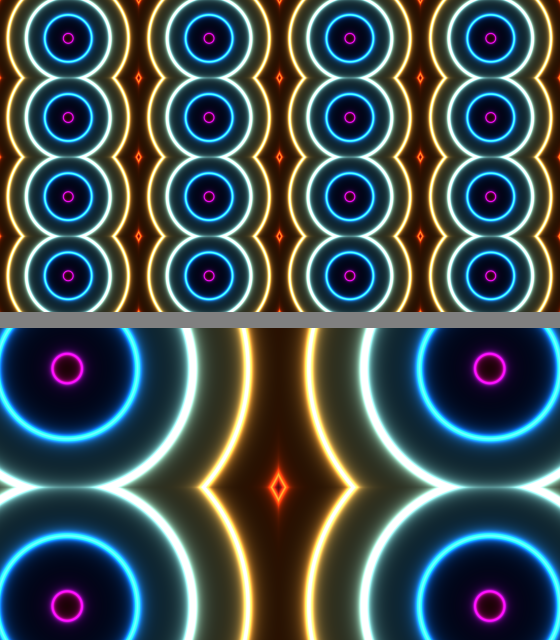
Top: the whole. Bottom: its middle third, enlarged.
Reproduce this pattern procedurally as a Shadertoy shader.

```glsl
// Neon rings: a grid of cells, each holding concentric glowing circles.
// A sine of the radius places the rings, its inverse makes the glow, and a
// cosine palette runs from pink through blue, white and gold to red.

const float PI = 3.14159265;
const float CELLS_DOWN = 3.941;              // cells per canvas height
const vec2 CELL_SIZE = vec2(1.779, 1.0);     // in units of the cell height
const vec2 GRID_CORNER = vec2(-0.0016, -0.0035);
const float FIRST_RING = 0.062;              // radius of the innermost ring
const float RING_STEP = 0.2333;              // spacing between rings
const float GLOW_WIDTH = 0.255;
const float GLOW_POWER = 1.2;
const float CORE_SOFTNESS = 0.05;
const int AA = 3;                            // samples per pixel side

// Hue along the radius
vec3 palette(float t) {
    return 0.51 + 0.5 * cos(2.0 * PI * (t + vec3(0.263, 0.416, 0.557)));
}

// Position relative to the centre of the nearest cell
vec2 repeatCell(vec2 p, vec2 size) {
    return mod(p, size) - 0.5 * size;
}

// Brightness around evenly spaced rings
float ringGlow(float radius, float first, float spacing, float width) {
    float wave = sin(PI * (radius - first) / spacing);
    float away = length(vec2(wave, CORE_SOFTNESS));
    return pow(width / away, GLOW_POWER);
}

vec3 neonRings(vec2 p) {
    float radius = length(repeatCell(p, CELL_SIZE));
    vec3 hue = palette(0.03 + 0.96 * radius);
    float glow = ringGlow(radius, FIRST_RING, RING_STEP, GLOW_WIDTH);
    return clamp(hue * glow, 0.0, 1.0);
}

void mainImage(out vec4 fragColor, in vec2 fragCoord) {
    // Average a small grid of samples to smooth the thin lines
    vec3 color = vec3(0.0);
    for (int j = 0; j < AA; j++) {
        for (int i = 0; i < AA; i++) {
            vec2 jitter = (vec2(i, j) + 0.5) / float(AA) - 0.5;
            vec2 p = (fragCoord + jitter - 0.5 * iResolution.xy) / iResolution.y;
            color += neonRings((p - GRID_CORNER) * CELLS_DOWN);
        }
    }
    fragColor = vec4(color / float(AA * AA), 1.0);
}
```
